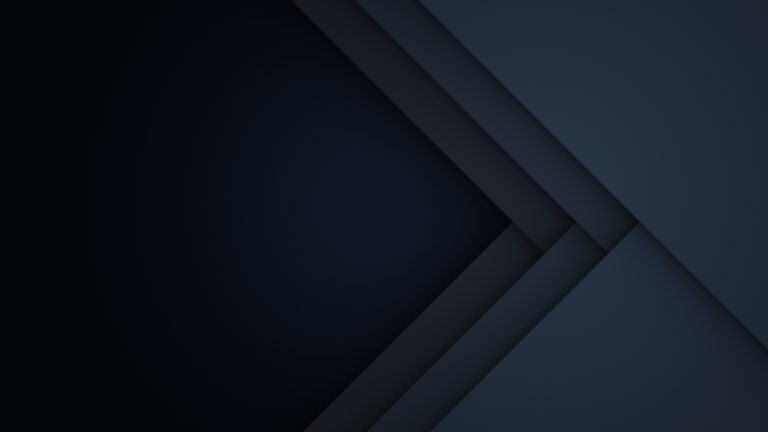
A WebGL 2 fragment shader for this background:

```glsl
#version 300 es
precision highp float;

uniform vec2 u_resolution;
out vec4 outColor;

// Layout, in units of canvas height
const int LAYERS = 3;
const float FALLING_EDGE = 0.674;  // x - depth of the first falling edge
const float RISING_EDGE = 1.701;   // x + depth of the first rising edge
const float EDGE_STEP = 0.147;     // spacing between parallel edges

// Backdrop glow
const vec2 GLOW_CENTER = vec2(0.88, 0.53);
const float GLOW_RADIUS = 0.47;
const vec3 BACK_DARK = vec3(0.002, 0.016, 0.032);
const vec3 BACK_LIGHT = vec3(0.063, 0.090, 0.142);

// Panels, from the innermost strip to the outer sheet
const vec3 STRIP_COLOR = vec3(0.130, 0.153, 0.192);
const vec3 SHEET_COLOR = vec3(0.154, 0.206, 0.268);
const vec2 LIGHT_CENTER = vec2(1.25, 0.55);
const float LIGHT_RADIUS = 0.85;
const float LIGHT_FALLOFF = 0.34;

// Shadows cast outside each panel edge
const float SHADOW_STRENGTH = 0.34;
const float SHADOW_WIDTH = 0.050;
const float CONTACT_STRENGTH = 0.30;
const float CONTACT_WIDTH = 0.010;

const float GRAIN = 0.004;

float hash(vec2 p) {
    vec3 q = fract(vec3(p.xyx) * 0.1031);
    q += dot(q, q.yzx + 33.33);
    return fract((q.x + q.y) * q.z);
}

// Lays a half-plane panel over the scene; dist is positive inside it
vec3 layPanel(vec3 below, vec3 panel, float dist, float pixel) {
    float gap = max(-dist, 0.0);
    float shade = 1.0 - SHADOW_STRENGTH * exp(-gap / SHADOW_WIDTH);
    shade *= 1.0 - CONTACT_STRENGTH * exp(-gap / CONTACT_WIDTH);
    return mix(below * shade, panel, smoothstep(-pixel, pixel, dist));
}

void main() {
    float pixel = 1.0 / u_resolution.y;
    vec2 p = gl_FragCoord.xy * pixel;
    float depth = 1.0 - p.y;

    // Backdrop with a soft central glow
    vec2 g = (p - GLOW_CENTER) / GLOW_RADIUS;
    vec3 color = mix(BACK_DARK, BACK_LIGHT, exp(-dot(g, g)));

    // Panel lighting fades toward the corners
    vec2 l = (p - LIGHT_CENTER) / LIGHT_RADIUS;
    float light = 1.0 - LIGHT_FALLOFF * smoothstep(0.0, 1.0, length(l));

    // Interleaved rising and falling panels form the chevrons
    for (int i = 0; i < LAYERS; i++) {
        float k = float(i);
        vec3 panel = light * mix(STRIP_COLOR, SHEET_COLOR, k / float(LAYERS - 1));
        float rising = (p.x + depth - RISING_EDGE - k * EDGE_STEP) * inversesqrt(2.0);
        float falling = (p.x - depth - FALLING_EDGE - k * EDGE_STEP) * inversesqrt(2.0);
        color = layPanel(color, panel, rising, pixel);
        color = layPanel(color, panel, falling, pixel);
    }

    // Fine grain hides banding
    color += GRAIN * (hash(gl_FragCoord.xy) - 0.5);
    outColor = vec4(clamp(color, 0.0, 1.0), 1.0);
}
```
